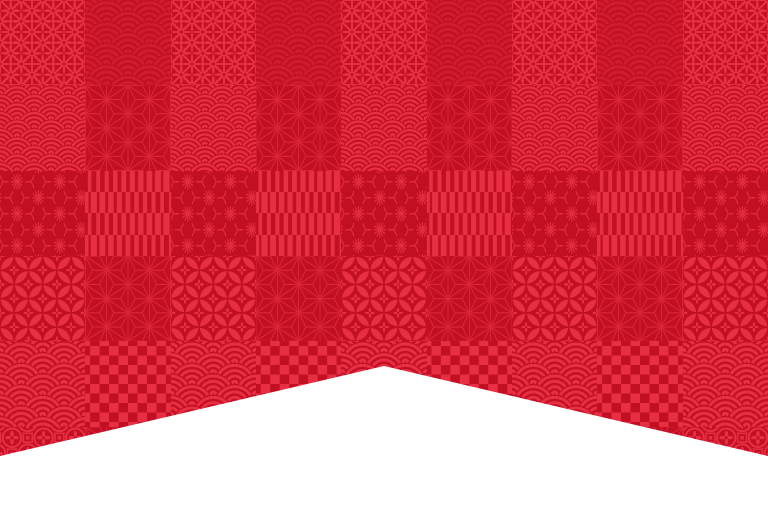
A Shadertoy shader for this pattern:

```glsl
// Red patchwork of traditional geometric tiles, nine across, above a white peak

const float PI = 3.14159265;
float px; // one pixel, in tile widths

float fill(float d) { return clamp(0.5 - d / px, 0.0, 1.0); }

float box(vec2 p, float r) { return max(abs(p.x), abs(p.y)) - r; }

// Offset from the nearest point of a staggered lattice
vec2 stagger(vec2 p, vec2 period) {
    vec2 a = mod(p + 0.5 * period, period) - 0.5 * period;
    vec2 b = mod(p, period) - 0.5 * period;
    return dot(a, a) < dot(b, b) ? a : b;
}

// Distance to n spokes around the centre
float spokes(vec2 p, float n) {
    float sector = 2.0 * PI / n;
    float a = mod(atan(p.y, p.x + 1e-5) + 0.5 * sector, sector) - 0.5 * sector;
    return length(p) * abs(sin(a));
}

// Outline of a flower with n rounded petals
float flower(vec2 p, float n, float r) {
    return length(p) - r * (0.65 + 0.35 * cos(n * atan(p.y, p.x + 1e-5)));
}

// Overlapping wave scales, lowest row in front
float waves(vec2 p, float r) {
    p = vec2(p.x, -p.y) / r;
    float row = ceil((p.y - 1.0) * 2.0);
    for (int i = 0; i < 4; i++) {
        float shift = mod(row, 2.0);
        vec2 q = vec2(mod(p.x + shift, 2.0) - 1.0, p.y - row * 0.5);
        float d = length(q);
        if (d < 1.0) return fill((abs(fract(d * 4.0) - 0.5) - 0.28) * r / 4.0);
        row += 1.0;
    }
    return 0.0;
}

// Hemp leaf lines
float hempLeaf(vec2 p) {
    vec2 s = stagger(p / vec2(0.5, 0.333) * vec2(1.732, 1.0), vec2(1.732, 1.0));
    return fill(spokes(s, 12.0) * 0.31 - 0.0055);
}

// Small stars with three-armed sprigs between them
float sprigs(vec2 p) {
    vec2 s = stagger((p - vec2(0.2, 0.13)) / vec2(0.5, 0.375) * vec2(1.732, 1.0), vec2(1.732, 1.0));
    float r = length(s);
    float d = min(max(spokes(s, 12.0), r - 0.22), max(spokes(s, 6.0), 0.37 - r));
    return fill(d * 0.33 - 0.0065);
}

// Interlocking circles with a blossom in each gap
float linkedCircles(vec2 p) {
    vec2 q = abs(mod(p, 0.3333) - 0.16667);
    float petal = max(length(q) - 0.157, length(q - 0.16667) - 0.157);
    vec2 s = stagger(p - 0.16667, vec2(0.3333));
    float blossom = max(flower(s, 4.0, 0.056), 0.012 - length(s));
    return max(fill(petal), fill(blossom));
}

// Bands of upright bars that change width across the tile
float bars(vec2 p) {
    float band = mod(floor(p.y * 4.0), 2.0);
    float width = mix(0.4, 0.75, mix(p.x, 1.0 - p.x, band));
    float d = abs(fract(p.x * 10.0 + band * 0.5) - 0.5) - 0.5 * width;
    return fill(d / 10.0);
}

// Dense blossoms on a staggered grid
float blossoms(vec2 p) {
    vec2 s = stagger(p, vec2(0.25));
    float d = max(flower(s, 8.0, 0.115), 0.018 - length(s));
    vec2 gap = abs(mod(p + vec2(0.0, 0.125), 0.25) - 0.125);
    return max(fill(d), fill(gap.x + gap.y - 0.03));
}

float checks(vec2 p) {
    vec2 q = abs(fract(p * 4.5) - 0.5) - 0.25;
    return fill(-sign(q.x * q.y) * min(abs(q.x), abs(q.y)) / 4.5);
}

// Ringed blossoms alternating with nested squares
float medallions(vec2 p) {
    p -= vec2(0.14, 0.13);
    vec2 c = stagger(p, vec2(0.371));
    vec2 s = stagger(p - vec2(0.1855, 0.0), vec2(0.371));
    float ring = abs(length(c) - 0.108) - 0.012;
    float d = min(ring, max(flower(c, 4.0, 0.08), 0.018 - length(c)));
    d = min(d, min(abs(box(s, 0.052)) - 0.009, box(s, 0.02)));
    return fill(d);
}

void mainImage(out vec4 fragColor, in vec2 fragCoord) {
    px = 9.0 / iResolution.x;
    vec2 p = vec2(fragCoord.x, iResolution.y - fragCoord.y) * px;
    vec2 tile = floor(p), q = fract(p);
    bool even = mod(tile.x, 2.0) < 0.5;

    vec3 dark = vec3(0.76, 0.06, 0.14);
    vec3 light = vec3(0.91, 0.18, 0.26);
    float ink;

    // One pair of alternating motifs per row
    if (tile.y < 1.0) ink = even ? blossoms(q) : 0.4 * waves(q, 0.25);
    else if (tile.y < 2.0) ink = even ? waves(q, 0.2) : 0.8 * hempLeaf(q);
    else if (tile.y < 3.0) ink = even ? sprigs(q) : bars(q);
    else if (tile.y < 4.0) ink = even ? linkedCircles(q) : 0.8 * hempLeaf(q);
    else if (tile.y < 5.0) ink = even ? waves(q, 0.25) : checks(q);
    else ink = even ? medallions(q) : 0.8 * hempLeaf(q);

    vec3 color = mix(dark, light, ink);

    // White peak rising to the middle
    float peak = 4.289 + 0.2344 * abs(p.x - 4.5) - p.y;
    color = mix(color, vec3(1.0), fill(peak));
    fragColor = vec4(color, 1.0);
}
```
